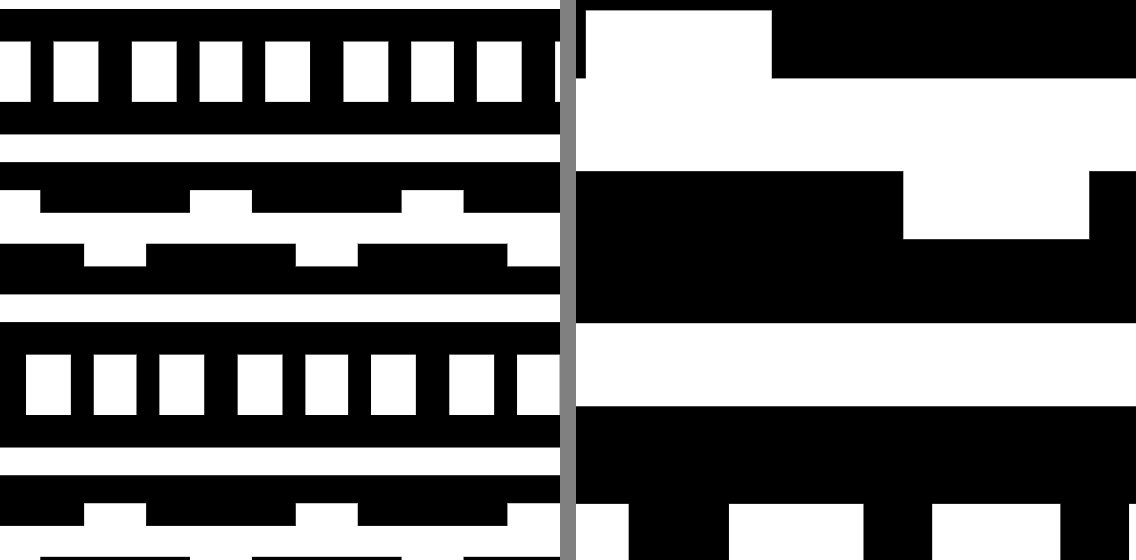
Left: the whole. Right: its middle third, enlarged.
Reproduce this pattern procedurally as a WebGL 1 fragment shader.

```glsl
precision highp float;
// Black and white woven border: solid bands pierced by three windows per repeat,
// alternating with thin notched bars. Every row is shifted by half a repeat.
// One cell is folded into a quadrant and built from box distance functions.

uniform vec2 u_resolution;

const vec2 CELL = vec2(0.37793, 0.55911);        // repeat width, row pitch
const vec2 FIRST_CENTER = vec2(0.39453, 0.12806); // measured from the top left
const vec3 INK = vec3(0.0);
const vec3 PAPER = vec3(1.0);

// Signed distance to an axis-aligned box, with square corners all round.
float boxDistance(vec2 p, vec2 center, vec2 halfSize) {
  vec2 d = abs(p - center) - halfSize;
  return max(d.x, d.y);
}

// Signed distance to a horizontal stripe.
float stripeDistance(float y, float center, float halfHeight) {
  return abs(y - center) - halfHeight;
}

// Remove one shape from another.
float cut(float shape, float hole) {
  return max(shape, -hole);
}

// Fold the plane into one quadrant of a half-shifted cell.
vec2 foldToCell(vec2 p, vec2 cell) {
  float row = floor(p.y / cell.y + 0.5);
  float x = p.x / cell.x - 0.5 * row;
  float column = floor(x + 0.5);
  return abs(vec2((x - column) * cell.x, p.y - row * cell.y));
}

// Band with a narrow middle window and a wider one on each side.
float windowBand(vec2 q) {
  float middle = boxDistance(q, vec2(0.0), vec2(0.03815, 0.05391));
  float side = boxDistance(q, vec2(0.11908, 0.0), vec2(0.04004, 0.05391));
  return cut(stripeDistance(q.y, 0.0, 0.1120), min(middle, side));
}

// Thin bar with a notch in its outer edge.
float notchedBar(vec2 q) {
  float notch = boxDistance(q, vec2(0.0, 0.24746), vec2(0.05534, 0.0360));
  return cut(stripeDistance(q.y, 0.2067, 0.04525), notch);
}

// Fraction of a pixel covered by a shape.
float coverage(float distance, float pixel) {
  return clamp(0.5 - distance / pixel, 0.0, 1.0);
}

void main() {
  float pixel = 1.0 / u_resolution.y;
  vec2 p = gl_FragCoord.xy * pixel;
  p.y = 1.0 - p.y;

  vec2 q = foldToCell(p - FIRST_CENTER, CELL);
  float shape = min(windowBand(q), notchedBar(q));
  gl_FragColor = vec4(mix(PAPER, INK, coverage(shape, pixel)), 1.0);
}
```
